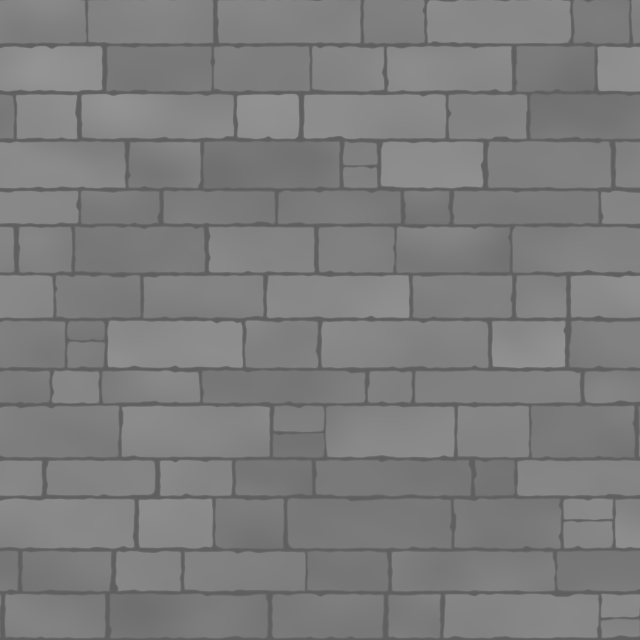
Write a WebGL 2 fragment shader that draws this texture.

```glsl
#version 300 es
precision highp float;
// Grey ashlar wall: fourteen courses of uneven height, each with six blocks
// between jittered upright joints. Blocks narrower than tall split in two.
// Ragged edges, per-block tones and faint clouding come from value noise.

uniform vec2 u_resolution;
out vec4 fragColor;

const int COURSES = 14;
const float BLOCKS = 6.0;
// Course boundaries, measured downward from the top of the canvas
const float COURSE_EDGE[15] = float[15](
    -0.003, 0.070, 0.145, 0.219, 0.296, 0.352, 0.428, 0.499,
    0.577, 0.632, 0.717, 0.777, 0.859, 0.926, 0.999);

const float BED_HALF = 0.0027;
const float SPLIT_HALF = 0.0017;
const vec3 JOINT_CORE = vec3(0.372);
const vec3 JOINT_RIM = vec3(0.410);
const vec3 STONE = vec3(0.507);

float hash(vec2 p) {
    vec3 q = fract(vec3(p.xyx) * 0.1031);
    q += dot(q, q.yzx + 33.33);
    return fract((q.x + q.y) * q.z);
}

float noise(vec2 p) {
    vec2 i = floor(p);
    vec2 f = fract(p);
    f = f * f * (3.0 - 2.0 * f);
    float low = mix(hash(i), hash(i + vec2(1.0, 0.0)), f.x);
    float high = mix(hash(i + vec2(0.0, 1.0)), hash(i + 1.0), f.x);
    return mix(low, high, f.y);
}

// Joint index wrapped around the canvas, paired with its course
vec2 jointId(float index, float course) {
    return vec2(mod(index, BLOCKS) + 3.0, course + 17.0);
}

// Position of an upright joint within the course, in block units
float jointAt(float index, float course) {
    float jitter = smoothstep(0.0, 1.0, hash(jointId(index, course)));
    return index + 0.5 + 0.66 * (jitter - 0.5);
}

float jointHalf(float index, float course) {
    return mix(0.0018, 0.0040, hash(jointId(index, course) + 41.0));
}

// Depth inside one block side, eaten by fine ripples and occasional chips
float raggedSide(float depth, float along, float halfWidth, float seed) {
    float ripple = noise(vec2(along * 85.0, seed)) - 0.5;
    float chip = pow(noise(vec2(along * 62.0, seed + 29.0)), 5.0);
    return depth - halfWidth - 0.0017 * ripple - 0.0034 * chip;
}

// Smaller of two depths with a slightly rounded corner
float roundMin(float a, float b, float radius) {
    float h = max(radius - abs(a - b), 0.0) / radius;
    return min(a, b) - 0.25 * radius * h * h;
}

// Block tone with soft diagonal clouds of varying strength
vec3 stoneColor(vec2 p, vec2 id) {
    float tone = 0.080 * (hash(id + 7.0) - 0.5);
    vec2 slanted = vec2(p.x * 8.0 + p.y * 5.0, p.y * 12.0 - p.x * 4.0);
    float cloud = noise(slanted + 50.0 * hash(id + 13.0)) - 0.5;
    float grain = noise(slanted * 3.0 + 90.0) - 0.5;
    float strength = mix(0.03, 0.09, hash(id + 23.0));
    return STONE + tone + strength * cloud + 0.008 * grain;
}

void main() {
    vec2 p = gl_FragCoord.xy / u_resolution;
    p.y = 1.0 - p.y;
    float pixel = 1.0 / min(u_resolution.x, u_resolution.y);

    // Find the course
    int row = 0;
    for (int i = 1; i < COURSES; i++) {
        if (p.y >= COURSE_EDGE[i]) row = i;
    }
    float course = float(row);
    float top = COURSE_EDGE[row];
    float bottom = COURSE_EDGE[row + 1];

    // Find the joints on either side
    float x = p.x * BLOCKS + BLOCKS * hash(vec2(course, 71.0));
    float index = floor(x);
    if (x < jointAt(index, course)) index -= 1.0;
    float left = jointAt(index, course);
    float right = jointAt(index + 1.0, course);
    vec2 id = jointId(index, course);

    // Split narrow blocks into an upper and a lower stone
    float topHalf = BED_HALF;
    float bottomHalf = BED_HALF;
    if ((right - left) / BLOCKS < bottom - top) {
        float middle = mix(top, bottom, mix(0.42, 0.56, hash(id + 5.0)));
        if (p.y < middle) { bottom = middle; bottomHalf = SPLIT_HALF; }
        else { top = middle; topHalf = SPLIT_HALF; id += 100.0; }
    }

    // Depth inside the ragged block outline
    float seed = floor(200.0 * hash(id));
    float west = raggedSide((x - left) / BLOCKS, p.y, jointHalf(index, course), seed);
    float east = raggedSide((right - x) / BLOCKS, p.y, jointHalf(index + 1.0, course), seed + 3.0);
    float north = raggedSide(p.y - top, p.x, topHalf, seed + 6.0);
    float south = raggedSide(bottom - p.y, p.x, bottomHalf, seed + 9.0);
    float depth = roundMin(min(west, east), min(north, south), 0.004);

    // Shade the joint, then blend into stone
    vec3 joint = mix(JOINT_CORE, JOINT_RIM, smoothstep(-0.003, 0.0, depth));
    float soft = max(0.0012, 0.7 * pixel);
    vec3 color = mix(joint, stoneColor(p, id), smoothstep(-soft, soft, depth));
    fragColor = vec4(color, 1.0);
}
```
